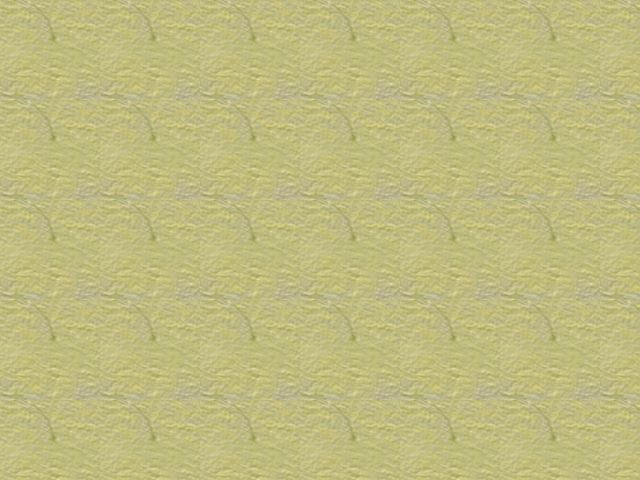
This texture is drawn by a WebGL 1 fragment shader. Its source:

```glsl
precision highp float;
// Thick yellow-green oil paint, as one square swatch laid edge to edge from the
// top left. Short crossing strokes of gradient noise make a relief lit from the
// upper left; faint tinted patches, a ridge and a curl mark every swatch.
uniform vec2 u_resolution;

const float TILES_ACROSS = 6.4;
const float STROKE_ANGLE = 0.62;
const float CROSS_ANGLE = 0.28;
const vec2 STROKE_FREQ = vec2(7.0, 19.0);
const vec2 BRISTLE_FREQ = vec2(15.0, 36.0);
const vec2 LIGHT_STEP = vec2(0.007, 0.012);
const float RELIEF_GAIN = 1.3;
const vec3 PAINT = vec3(0.752, 0.734, 0.500);
const vec3 YELLOW = vec3(0.775, 0.745, 0.465);
const vec3 GREEN = vec3(0.735, 0.733, 0.480);
const vec3 CREAM = vec3(0.880, 0.845, 0.650);
const vec3 LILAC = vec3(0.728, 0.702, 0.570);
const vec3 BLUE_GREY = vec3(0.690, 0.690, 0.590);
const vec3 OLIVE = vec3(0.550, 0.570, 0.260);
const vec3 LIT = vec3(0.180, 0.175, 0.155);
const vec3 SHADED = vec3(0.185, 0.155, 0.175);

vec2 hashGradient(vec2 cell) {
  vec3 q = fract(cell.xyx * vec3(0.1031, 0.1030, 0.0973));
  q += dot(q, q.yzx + 33.33);
  return fract((q.xx + q.yz) * q.zy) * 2.0 - 1.0;
}

float gradientNoise(vec2 p) {
  vec2 i = floor(p), f = p - i, e = vec2(1.0, 0.0);
  vec2 w = f * f * f * (f * (f * 6.0 - 15.0) + 10.0);
  float a = dot(hashGradient(i), f);
  float b = dot(hashGradient(i + e), f - e);
  float c = dot(hashGradient(i + e.yx), f - e.yx);
  float d = dot(hashGradient(i + 1.0), f - 1.0);
  return mix(mix(a, b, w.x), mix(c, d, w.x), w.y);
}

vec2 turn(vec2 p, float angle) {
  float c = cos(angle), s = sin(angle);
  return mat2(c, -s, s, c) * p;
}

float blob(vec2 t, vec2 centre, vec2 radius) {
  vec2 q = (t - centre) / radius;
  return exp(-dot(q, q));
}

float softLine(vec2 t, vec2 a, vec2 b, float width) {
  vec2 ab = b - a;
  float k = clamp(dot(t - a, ab) / dot(ab, ab), 0.0, 1.0);
  float d = length(t - a - ab * k) / width;
  return exp(-d * d);
}

// Bent diagonal ridge running down to a bead of paint
float ridge(vec2 t, float width) {
  return max(softLine(t, vec2(0.34, 0.05), vec2(0.48, 0.20), width),
             softLine(t, vec2(0.48, 0.20), vec2(0.54, 0.38), width));
}

// Paint thickness; t is the place in the swatch with y pointing down
float relief(vec2 t) {
  vec2 bend = 0.07 * vec2(gradientNoise(t * 5.0 + 17.0), gradientNoise(t * 5.0 + 31.0));
  vec2 q = turn(t + bend, STROKE_ANGLE) + 5.0;
  vec2 r = turn(t - bend, CROSS_ANGLE) + 8.0;
  float region = smoothstep(-0.2, 0.2, gradientNoise(t * 3.5 + 23.0) + 0.5 * (t.y - 0.5));
  float h = mix(gradientNoise(q * STROKE_FREQ), gradientNoise(r * STROKE_FREQ), region);
  h += 0.6 * mix(gradientNoise(q * BRISTLE_FREQ), gradientNoise(r * BRISTLE_FREQ), region);
  h += 0.38 * gradientNoise(t * 31.0 + 40.0);
  h *= 1.0 - 0.45 * blob(t, vec2(0.68, 0.54), vec2(0.30, 0.12));
  // Ridge, side strokes and an open loop near the right edge
  vec2 loop = (t - vec2(0.87, 0.33)) / vec2(0.10, 0.065);
  float d = (length(loop) - 1.0) / 0.25;
  h += 0.4 * exp(-d * d) * smoothstep(0.7, -0.2, loop.y);
  h += 0.55 * ridge(t + vec2(0.035, 0.0), 0.023);
  h += 0.45 * softLine(t, vec2(0.25, 0.02), vec2(0.38, 0.20), 0.02);
  return h + 0.5 * softLine(t, vec2(0.20, 0.17), vec2(0.29, 0.20), 0.022);
}

vec3 swatch(vec2 t) {
  // Broad tints, then grey patches
  float tone = gradientNoise(turn(t, STROKE_ANGLE) * vec2(6.0, 13.0) + 3.0);
  vec3 col = mix(PAINT, YELLOW, 0.8 * smoothstep(0.0, 0.4, tone));
  col = mix(col, LILAC, 0.45 * smoothstep(0.0, 0.4, -tone));
  col = mix(col, GREEN, 0.6 * blob(t, vec2(0.68, 0.52), vec2(0.36, 0.16)));
  col = mix(col, YELLOW, 0.5 * blob(t, vec2(0.42, 0.77), vec2(0.34, 0.11)));
  col = mix(col, CREAM, 0.18 * blob(t, vec2(0.10, 0.52), vec2(0.16, 0.14)));
  float slope = max(1.8 * (0.80 - t.x), 0.5 * (t.x - 0.80));
  col = mix(col, LILAC, 0.8 * smoothstep(-0.05, 0.14, t.y - 0.77 - slope + 0.12 * tone));
  col = mix(col, LILAC, 0.5 * blob(t, vec2(0.04, 0.88), vec2(0.08, 0.14)));
  col = mix(col, LILAC, 0.6 * blob(t, vec2(0.44, 0.23), vec2(0.06, 0.13)));
  col = mix(col, BLUE_GREY, 0.8 * blob(t, vec2(0.29, 0.965), vec2(0.12, 0.032)));

  // Light on the relief
  float shade = (relief(t + LIGHT_STEP) - relief(t)) * RELIEF_GAIN;
  col += max(shade, 0.0) * LIT + min(shade, 0.0) * SHADED;
  col = mix(col, CREAM, 0.6 * smoothstep(0.35, 0.85, shade));

  // Olive creases and wet highlights
  float crease = 0.4 * ridge(t, 0.013) + 0.6 * blob(t, vec2(0.54, 0.385), vec2(0.028, 0.035));
  crease += 0.4 * softLine(t, vec2(0.16, 0.94), vec2(0.25, 0.99), 0.014);
  col = mix(col, OLIVE, min(crease, 0.8));
  float gleam = blob(t, vec2(0.585, 0.395), vec2(0.025, 0.016));
  gleam += blob(t, vec2(0.78, 0.36), vec2(0.028, 0.018));
  gleam += 0.6 * softLine(t, vec2(0.24, 0.945), vec2(0.36, 0.955), 0.010);
  return mix(col, CREAM, 0.75 * min(gleam, 1.0));
}

void main() {
  // Four samples per pixel soften the seams and fine strokes
  vec3 sum = vec3(0.0);
  for (int i = 0; i < 4; i++) {
    vec2 p = gl_FragCoord.xy + vec2(mod(float(i), 2.0), floor(float(i) * 0.5)) * 0.5 - 0.25;
    p.y = u_resolution.y - p.y;
    sum += swatch(fract(p / u_resolution.x * TILES_ACROSS));
  }
  gl_FragColor = vec4(sum * 0.25, 1.0);
}
```
